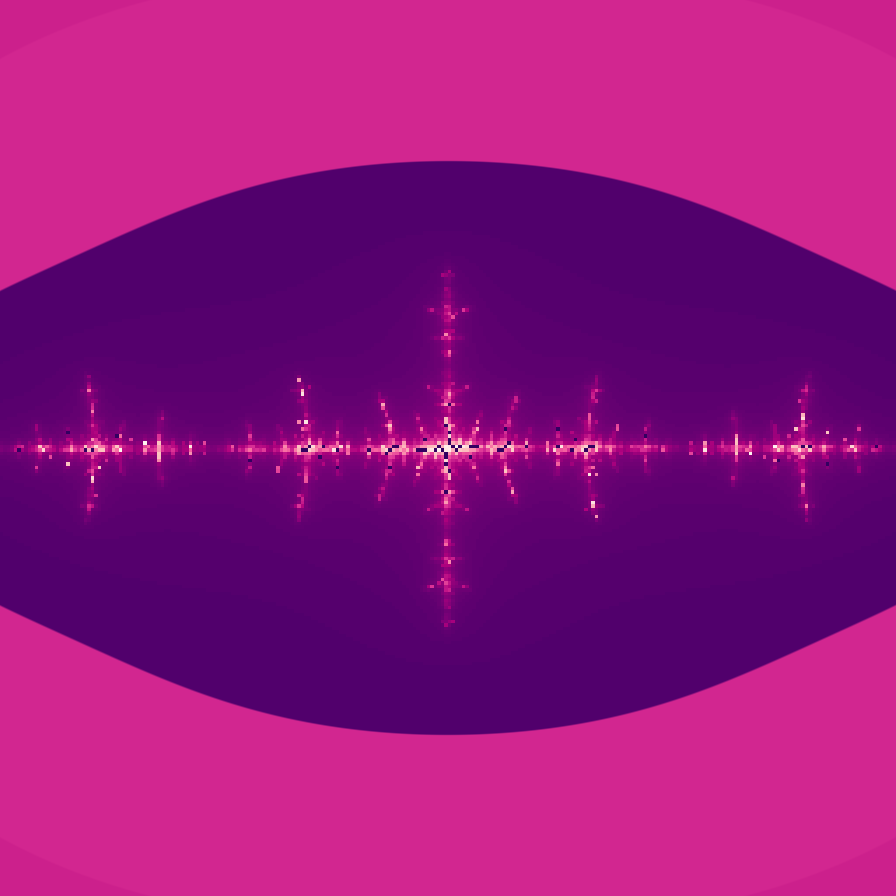
Reproduce this background procedurally as a WebGL 2 fragment shader.

```glsl
#version 300 es
precision highp float;
// Dendrite Julia set glowing inside a dark violet lens on a magenta field.

uniform vec2 u_resolution;
out vec4 outColor;

const vec2 SEED = vec2(-1.401, -0.0015);
const int MAX_STEPS = 100;

// Violet through magenta and pink to near white
const vec3 RAMP[9] = vec3[9](
    vec3(0.286, 0.0, 0.416), vec3(0.478, 0.004, 0.467), vec3(0.682, 0.004, 0.494),
    vec3(0.867, 0.204, 0.592), vec3(0.969, 0.408, 0.631), vec3(0.98, 0.624, 0.71),
    vec3(0.988, 0.773, 0.753), vec3(0.992, 0.878, 0.867), vec3(1.0, 0.969, 0.953));

vec3 ramp(float t) {
    float s = clamp(t, 0.0, 1.0) * 8.0;
    int i = min(int(s), 7);
    return mix(RAMP[i], RAMP[i + 1], s - float(i));
}

vec2 juliaStep(vec2 z) {
    return vec2(z.x * z.x - z.y * z.y, 2.0 * z.x * z.y) + SEED;
}

// Number of steps taken before the orbit leaves the radius
int escapeSteps(vec2 z) {
    for (int i = 0; i < MAX_STEPS; i++) {
        z = juliaStep(z);
        if (dot(z, z) > 16.0) return i;
    }
    return MAX_STEPS;
}

// Soft-edged mask of the points whose orbit lies beyond the radius
float beyond(vec2 z) {
    float d = length(z) - 4.0;
    float w = fwidth(d);
    return smoothstep(-w, w, d);
}

void main() {
    vec2 uv = gl_FragCoord.xy / u_resolution;
    vec2 p = (uv - 0.5) * 3.0;

    // Fractal sampled on a fixed grid of cells, for a grainy sparkle
    vec2 cell = (floor(uv * 256.0) + 0.5) / 256.0;
    int steps = escapeSteps((cell - 0.5) * 3.0);
    vec3 color = steps == MAX_STEPS ? vec3(0.2, 0.0, 0.38)
                                    : ramp(float(max(steps, 2)) / float(MAX_STEPS));

    // Magenta field around the lens, a little deeper in the corners
    vec2 first = juliaStep(p);
    vec3 field = mix(vec3(0.824, 0.15, 0.563), vec3(0.8, 0.125, 0.55), beyond(first));
    color = mix(color, field, max(beyond(juliaStep(first)), beyond(first)));

    outColor = vec4(color, 1.0);
}
```
